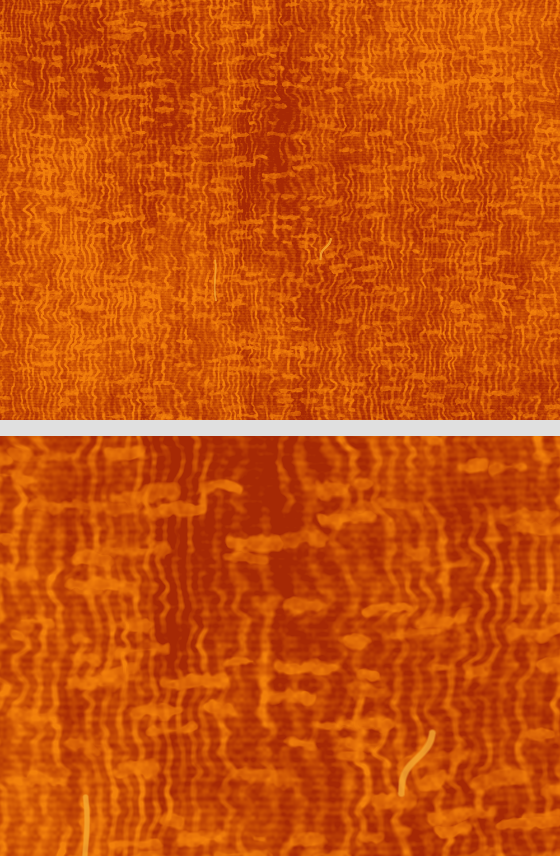
Top: the whole. Bottom: its middle third, enlarged.
This texture is drawn by a Shadertoy shader. Its source:

```glsl
const vec3 RUST = vec3(0.65, 0.16, 0.02);
const vec3 AMBER = vec3(0.80, 0.325, 0.02);
const vec3 GOLD = vec3(0.95, 0.50, 0.045);
const vec3 LINT = vec3(0.96, 0.66, 0.20);

float hash(vec2 p) {
    return fract(sin(dot(p, vec2(127.1, 311.7))) * 43758.5453);
}

float noise(vec2 p) {
    vec2 i = floor(p), f = fract(p);
    f = f * f * (3.0 - 2.0 * f);
    return mix(mix(hash(i), hash(i + vec2(1, 0)), f.x),
               mix(hash(i + vec2(0, 1)), hash(i + vec2(1, 1)), f.x), f.y);
}

// Noise centred on zero
float sway(vec2 p) {
    return noise(p) - 0.5;
}

// Thin frayed vertical threads that wander together
float warpThreads(vec2 p, float count) {
    float wander = 0.014 * sway(p * vec2(10.0, 24.0))
                 + 0.010 * sway(p * vec2(28.0, 60.0) + 7.0)
                 + 0.006 * sway(p * vec2(70.0, 130.0) + 13.0)
                 + 0.030 * sway(p * vec2(8.0, 2.0) + 31.0);
    float lane = (p.x + wander) * count;
    float id = floor(lane);
    float offset = 0.22 * (hash(vec2(id, 3.0)) - 0.5);
    float d = abs(fract(lane) - 0.5 - offset);
    float strength = mix(0.1, 1.3, noise(vec2(id * 3.7, p.y * 24.0)));
    strength *= mix(0.6, 1.3, noise(p * vec2(90.0, 110.0) + 23.0));
    return strength * (1.0 - smoothstep(0.06, 0.36, d));
}

// Short lumpy horizontal slubs, one per occupied cell
float slubs(vec2 p, vec2 cell, float share) {
    p.y += 0.012 * sway(p * vec2(8.0, 4.0)) + 0.005 * sway(p * vec2(55.0, 30.0));
    float fuzz = 1.1 * sway(p * vec2(80.0, 110.0)) + 0.6 * sway(p * 230.0);
    vec2 home = floor(p / cell);
    float cover = 0.0;
    for (int j = -1; j <= 1; j++) {
        for (int i = -1; i <= 1; i++) {
            vec2 id = home + vec2(i, j);
            vec2 centre = (id + vec2(hash(id), hash(id + 17.3))) * cell;
            float reach = mix(0.002, 0.024, hash(id + 41.7));
            float thick = mix(0.0045, 0.0075, hash(id + 63.1));
            vec2 q = p - centre;
            q.x -= clamp(q.x, -reach, reach);
            float body = 1.0 - smoothstep(0.4, 1.1, length(q) / thick + fuzz);
            float glow = mix(0.6, 1.0, hash(id + 5.9));
            cover = max(cover, body * glow * step(hash(id + 88.4), share));
        }
    }
    return cover;
}

// Dark vertical folds, strongest left of centre
float folds(vec2 p) {
    float x = p.x + 0.02 * sway(p * vec2(2.0, 4.0));
    float streak = smoothstep(0.45, 0.9, noise(vec2(x * 17.0, p.y * 1.6)));
    float fine = smoothstep(0.4, 0.9, noise(vec2(x * 42.0 + 9.0, p.y * 2.5)));
    float zone = exp(-pow((p.x - 0.52) / 0.33, 2.0));
    return (0.65 * streak + 0.55 * fine) * mix(0.3, 1.0, zone);
}

// Soft round patch of light or shade
float patchOf(vec2 p, vec2 centre, float radius) {
    vec2 q = (p - centre) / radius;
    return exp(-dot(q, q));
}

// Loose curved fibre from a to b
float fibre(vec2 p, vec2 a, vec2 b, float bend, float width) {
    vec2 along = b - a;
    float t = clamp(dot(p - a, along) / dot(along, along), 0.0, 1.0);
    vec2 side = normalize(vec2(-along.y, along.x));
    float d = length(p - a - along * t - side * bend * sin(t * 5.5));
    return 1.0 - smoothstep(0.4 * width, width, d);
}

vec3 dye(float tone) {
    vec3 low = mix(RUST, AMBER, clamp(tone * 2.0, 0.0, 1.0));
    return mix(low, GOLD, clamp(tone * 2.0 - 1.0, 0.0, 1.0));
}

void mainImage(out vec4 fragColor, in vec2 fragCoord) {
    vec2 p = fragCoord / iResolution.y;

    // Uneven light across the cloth
    float light = 0.17 * patchOf(p, vec2(0.15, 0.30), 0.38)
                + 0.13 * patchOf(p, vec2(1.18, 0.80), 0.35)
                - 0.28 * patchOf(p, vec2(0.0, 1.0), 0.24)
                - 0.13 * patchOf(p, vec2(0.80, 0.50), 0.30)
                - 0.15 * patchOf(p, vec2(1.33, 0.0), 0.25)
                + 0.24 * sway(p * vec2(9.0, 6.0))
                + 0.22 * sway(p * vec2(26.0, 20.0) + 3.0);

    // Weave, from the ground up
    float tone = 0.32 + light - 0.36 * folds(p);
    tone += 0.58 * warpThreads(p, 70.0);
    float slub = slubs(p, vec2(0.052, 0.020), 0.60);
    tone = mix(tone, max(tone, 0.90 + 0.5 * light), 0.9 * slub);
    float weft = sin(6.2832 * 160.0 * (p.y + 0.008 * sway(p * vec2(8.0, 4.0))));
    tone += 0.06 * weft * (1.0 - slub);
    tone += 0.30 * sway(p * vec2(150.0, 190.0)) + 0.22 * sway(p * 330.0);

    // Stray lint on the surface
    float lint = fibre(p, vec2(0.514, 0.285), vec2(0.511, 0.38), 0.002, 0.0030);
    lint = max(lint, fibre(p, vec2(0.763, 0.383), vec2(0.785, 0.432), 0.004, 0.0038));
    fragColor = vec4(mix(dye(tone), LINT, 0.8 * lint), 1.0);
}
```
